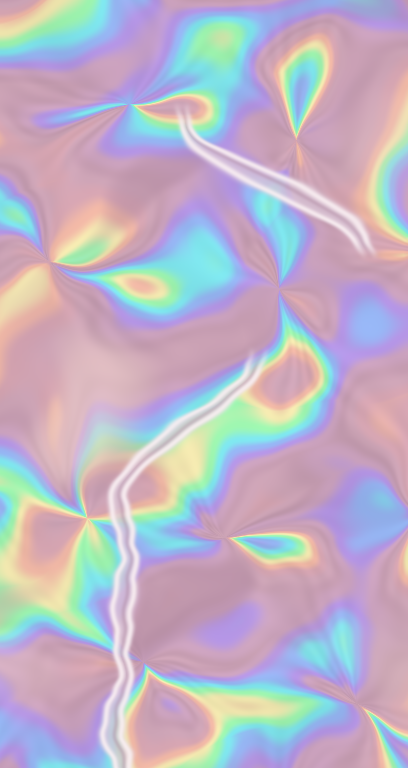
This texture is drawn by a Shadertoy shader. Its source:

```glsl
// Crumpled holographic foil: pastel rainbow bands over a mauve sheet.
// A phase field, built from angular fans around scattered pinch points and
// stretched warped noise, picks the hue; two silvery creases lie on top.

const float TAU = 6.2831853;
const float FAN_CELL = 0.47;       // spacing of pinch points, canvas widths
const float FAN_AMOUNT = 0.36;     // rainbow cycles swept around a pinch
const float FOLD_AMOUNT = 1.25;    // rainbow cycles across the broad folds
const float FOLD_ANGLE = 0.5;      // direction of the folds, radians
const vec2  FOLD_SCALE = vec2(1.5, 3.4);
const float WARP = 0.10;           // waviness of the bands
const float CREASE_WIDTH = 0.021;
const vec3  SILVER = vec3(0.85, 0.77, 0.84);
const vec3  GLINT = vec3(0.98, 0.94, 0.95);
const vec3  BLUSH = vec3(0.93, 0.81, 0.79);
const vec3  SHADOW = vec3(0.66, 0.50, 0.60);

// Cyclic foil colours; the mauve base takes the widest part
const int HUES = 10;
const vec3 FOIL[HUES] = vec3[HUES](
    vec3(0.80, 0.64, 0.71), vec3(0.77, 0.61, 0.69), vec3(0.79, 0.63, 0.74),
    vec3(0.70, 0.58, 0.89), vec3(0.58, 0.70, 0.94), vec3(0.49, 0.89, 0.92),
    vec3(0.61, 0.95, 0.68), vec3(0.94, 0.90, 0.68), vec3(0.93, 0.71, 0.64),
    vec3(0.83, 0.64, 0.69));

vec2 hash2(vec2 p) {
    vec2 k = vec2(dot(p, vec2(127.1, 311.7)), dot(p, vec2(269.5, 183.3)));
    return fract(sin(k) * 43758.5453);
}

float cornerSlope(vec2 cell, vec2 offset) {
    return dot(hash2(cell) * 2.0 - 1.0, offset);
}

// Gradient noise, roughly -0.6 to 0.6
float noise(vec2 p) {
    vec2 i = floor(p), f = fract(p), e = vec2(1.0, 0.0);
    vec2 u = f * f * f * (f * (f * 6.0 - 15.0) + 10.0);
    float low = mix(cornerSlope(i, f), cornerSlope(i + e, f - e), u.x);
    float high = mix(cornerSlope(i + e.yx, f - e.yx),
                     cornerSlope(i + e.xx, f - e.xx), u.x);
    return mix(low, high, u.y);
}

vec3 foilColor(float phase) {
    float t = fract(phase) * float(HUES);
    int slot = int(t) % HUES;
    return mix(FOIL[slot], FOIL[(slot + 1) % HUES], smoothstep(0.0, 1.0, fract(t)));
}

// Blended fans around jittered pinch points: x = phase, y = fine streaks
vec2 fans(vec2 p) {
    vec2 g = p / FAN_CELL, cell = floor(g), sum = vec2(0.0);
    float total = 0.0;
    for (int j = -1; j <= 1; j++)
    for (int i = -1; i <= 1; i++) {
        vec2 id = cell + vec2(i, j);
        vec2 seed = hash2(id + 7.0);
        vec2 d = g - id - mix(vec2(0.15), vec2(0.85), seed);
        float r = length(d);
        float a = atan(d.y, d.x + 1e-5) + TAU * seed.x;
        a += 0.45 * sin(2.0 * a + TAU * seed.y);
        float wave = sin(2.0 * a) + 0.6 * sin(3.0 * a + TAU * seed.y)
                   + 0.3 * sin(5.0 * a + 9.0 * seed.x);
        float streak = sin(11.0 * a + 4.0 * seed.y) * sin(7.0 * a);
        float w = exp(-5.0 * r * r);
        sum += w * vec2(wave, streak) * r / (r + 0.04);
        total += w;
    }
    return sum / total;
}

// Crease paths: x as a function of height y
float creasePath(float y, int which) {
    float kink = 0.07 * noise(vec2(y * 5.0, 3.0 + float(which) * 8.0))
               + 0.02 * noise(vec2(y * 16.0, 5.0));
    float lower = 0.30 + 0.34 * smoothstep(0.66, 1.04, y);
    float upper = 0.90 - 0.46 * smoothstep(1.25, 1.62, y);
    return kink + (which == 0 ? lower : upper);
}

// Silvery strip with bright rims and a thin dark core
vec3 addCrease(vec3 col, vec2 p, int which) {
    float x = creasePath(p.y, which);
    float slope = (creasePath(p.y + 0.01, which) - x) / 0.01;
    float d = (p.x - x) / sqrt(1.0 + slope * slope);
    float w = CREASE_WIDTH * (0.75 + 1.1 * noise(vec2(p.y * 6.0, 20.0)));
    vec2 ends = which == 0 ? vec2(-0.2, 1.04) : vec2(1.24, 1.64);
    float fade = smoothstep(ends.x, ends.x + 0.06, p.y)
               * (1.0 - smoothstep(ends.y - 0.08, ends.y, p.y));
    float strip = 1.0 - smoothstep(w * 0.7, w * 2.0, abs(d));
    float rim = exp(-pow((abs(d) - w) / 0.008, 2.0));
    float core = exp(-pow((d - 0.3 * w) / 0.006, 2.0));
    col = mix(col, SILVER, 0.75 * strip * fade);
    col = mix(col, SHADOW, 0.35 * core * fade);
    return mix(col, GLINT, 0.85 * rim * fade);
}

void mainImage(out vec4 fragColor, in vec2 fragCoord) {
    vec2 p = fragCoord / iResolution.x;

    // Wavy sheet, then folds stretched along one diagonal
    vec2 q = p + WARP * vec2(noise(p * 3.2 + 11.0), noise(p * 3.2 + 37.0));
    q += 0.03 * vec2(noise(p * 8.0 + 5.0), noise(p * 8.0 + 51.0));
    float c = cos(FOLD_ANGLE), s = sin(FOLD_ANGLE);
    vec2 along = vec2(c * q.x + s * q.y, c * q.y - s * q.x) * FOLD_SCALE;
    float fold = noise(along + 2.0) + 0.5 * abs(noise(along * 1.3 + 17.0));

    // Rainbow phase and satin streaks
    vec2 fan = fans(q);
    vec3 col = foilColor(FOLD_AMOUNT * fold + FAN_AMOUNT * fan.x + 0.12);
    col *= 1.0 + 0.045 * fan.y;

    // Pale blushes and dusky folds
    float sheen = noise(q * 2.3 + 71.0);
    col = mix(col, BLUSH, 0.55 * smoothstep(0.12, 0.42, sheen));
    col = mix(col, SHADOW, 0.35 * smoothstep(0.15, 0.45, noise(along * 1.6 + 43.0)));

    col = addCrease(col, p, 0);
    col = addCrease(col, p, 1);
    fragColor = vec4(clamp(col, 0.0, 1.0), 1.0);
}
```
